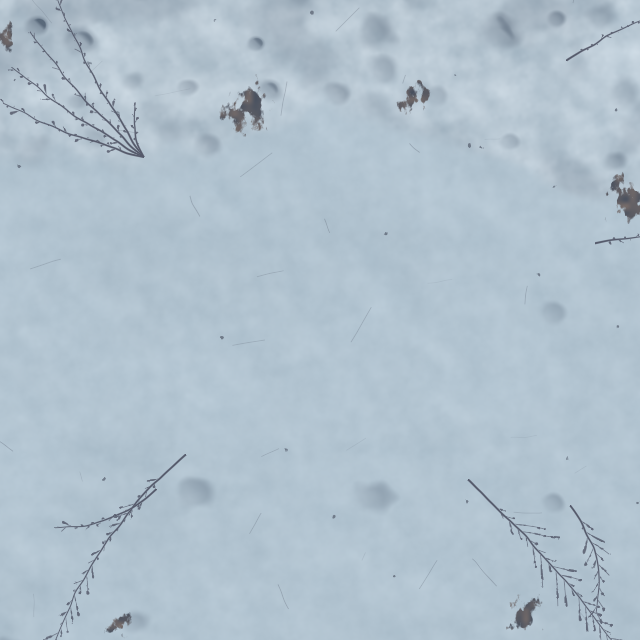
A Shadertoy shader for this texture:

```glsl
// Snow seen from above: a smooth field below a trampled band with hollows,
// dry branching weeds, dark debris and thin stray grass. The snow is shaded
// from value noise, the hollows and grass sit on jittered grids.

float hash(vec2 p) {
    vec3 q = fract(p.xyx * 0.1031);
    q += dot(q, q.yzx + 33.33);
    return fract((q.x + q.y) * q.z);
}

float noise(vec2 p) {
    vec2 i = floor(p), f = fract(p);
    f = f * f * (3.0 - 2.0 * f);
    return mix(mix(hash(i), hash(i + vec2(1, 0)), f.x),
               mix(hash(i + vec2(0, 1)), hash(i + vec2(1, 1)), f.x), f.y);
}

float fbm(vec2 p) {
    float sum = 0.0, amp = 0.53;
    for (int i = 0; i < 4; i++) {
        sum += amp * noise(p);
        p = mat2(1.6, 1.2, -1.2, 1.6) * p + 7.3;
        amp *= 0.5;
    }
    return sum;
}

// Coverage of a shape of half width w at distance d
float cover(float d, float w) {
    float px = 0.75 / iResolution.y;
    return 1.0 - smoothstep(w - px, w + px, d);
}

// Distance to a segment, and position along it
vec2 segment(vec2 p, vec2 a, vec2 b) {
    float t = clamp(dot(p - a, b - a) / dot(b - a, b - a), 0.0, 1.0);
    return vec2(length(p - mix(a, b, t)), t);
}

// Amount of trampling: the upper band with an uneven lower edge
float trampling(vec2 p) {
    float edge = 0.745 + 0.08 * exp(-60.0 * pow(abs(p.x - 0.53), 2.0))
               - 0.08 * smoothstep(0.75, 0.95, p.x) + 0.05 * (noise(p * 22.0) - 0.5);
    return smoothstep(-0.01, 0.03, p.y - edge);
}

// Shade of the hollows, dark on the side away from the light
float hollows(vec2 p) {
    float shade = 0.0;
    vec2 home = floor(p * 11.0);
    float ragged = 0.5 * (noise(p * 45.0) - 0.5);
    for (int k = 0; k < 9; k++) {
        vec2 cell = home + vec2(k % 3 - 1, k / 3 - 1);
        vec2 centre = (cell + 0.2 + 0.6 * vec2(hash(cell + 31.0), hash(cell + 57.0))) / 11.0;
        float corner = (1.0 - smoothstep(0.1, 0.4, centre.x)) * (1.0 - smoothstep(0.2, 0.34, centre.y));
        float chance = 0.04 + 0.62 * trampling(centre) + 0.3 * corner;
        if (hash(cell + 11.0) > chance) continue;
        float radius = mix(0.014, 0.036, hash(cell + 83.0)), depth = hash(cell + 5.0);
        vec2 q = (p - centre) / radius * vec2(1.0, 1.2);
        float bowl = 1.0 - smoothstep(0.45, 1.15, length(q) + ragged);
        float side = smoothstep(-0.7, 0.9, dot(q, vec2(0.6, 0.5)));
        float core = smoothstep(0.78, 0.9, depth) * smoothstep(0.5, 0.8, bowl * side);
        shade = max(shade, bowl * (0.17 + 0.4 * side) * mix(0.45, 1.0, depth) + 0.4 * core);
    }
    return shade;
}

// Bent stem with alternating side twigs that thicken into buds
float stem(vec2 p, vec2 root, vec2 tip, float bend, float reach) {
    float len = length(tip - root), ink = 0.0;
    vec2 axis = (tip - root) / len;
    vec2 q = vec2(dot(p - root, axis), dot(p - root, vec2(-axis.y, axis.x)));
    float t = q.x / len;
    q.y -= bend * len * 4.0 * t * (1.0 - t) + 0.004 * (noise(vec2(q.x * 40.0, root.x * 90.0)) - 0.5);
    if (t > 0.0 && t < 1.0) ink = cover(abs(q.y), mix(0.0016, 0.0006, t));
    for (int j = 0; j < 6; j++) {
        float k = floor(q.x / 0.009) - float(j), start = k * 0.009;
        if (start < 0.15 * len || start > len) continue;
        float rnd = hash(vec2(k, root.x * 900.0 + tip.y * 300.0));
        float side = mod(k, 2.0) * 2.0 - 1.0;
        vec2 twig = reach * mix(0.2, 1.0, rnd * rnd) * vec2(0.85, side * mix(0.3, 0.7, rnd));
        vec2 s = segment(q, vec2(start, 0.0), vec2(start, 0.0) + twig);
        float bud = s.y * smoothstep(0.4, 0.7, noise(q * 260.0));
        ink = max(ink, 0.85 * cover(s.x, mix(0.0004, 0.0024, bud)));
    }
    return ink;
}

// Ragged heap of dark debris
float debris(vec2 p, vec2 centre, float size) {
    float d = length(p - centre) / size;
    return smoothstep(0.5, 0.66, fbm(p * vec2(75.0, 55.0)) + 0.33 - 0.5 * d);
}

// Faint stray blades and small specks on the open snow
float litter(vec2 p) {
    float ink = 0.0;
    vec2 home = floor(p * 8.0);
    for (int k = 0; k < 9; k++) {
        vec2 cell = home + vec2(k % 3 - 1, k / 3 - 1);
        float a = hash(cell + 3.0), b = hash(cell + 19.0), c = hash(cell + 41.0);
        vec2 centre = (cell + vec2(a, b)) / 8.0;
        float angle = 6.283 * c;
        vec2 blade = mix(0.006, 0.032, b) * vec2(cos(angle), sin(angle));
        vec2 q = p - centre + 0.003 * (noise(p * 50.0) - 0.5);
        ink = max(ink, step(a, 0.6) * mix(0.1, 0.4, c) * cover(segment(q, -blade, blade).x, 0.0005));
        vec2 speck = p - (cell + vec2(c, a)) / 8.0;
        ink = max(ink, step(b, 0.4) * 0.7 * cover(length(speck) + 0.004 * (noise(p * 300.0) - 0.5), 0.002));
    }
    return ink;
}

void mainImage(out vec4 fragColor, in vec2 fragCoord) {
    vec2 p = fragCoord / iResolution.xy;
    float trampled = trampling(p);

    // Snow surface with soft relief and bluish dips
    float relief = fbm(p * 18.0) - fbm(p * 18.0 + vec2(0.25, 0.3));
    float shade = hollows(p) + 0.2 * trampled * smoothstep(0.48, 0.75, fbm(p * 11.0 + 4.0));
    vec3 snow = vec3(0.695, 0.765, 0.815) + 0.035 * (fbm(p * 5.0) - 0.5) + 0.03 * (fbm(p * 60.0) - 0.5);
    snow += mix(0.06, 0.17, trampled) * relief * vec3(1.15, 1.0, 0.9);
    snow += vec3(0.03, 0.02, 0.015) * trampled;
    vec3 color = mix(snow, vec3(0.35, 0.41, 0.48), clamp(shade, 0.0, 1.0));

    // Debris in brown and slate
    float heap = max(debris(p, vec2(0.385, 0.83), 0.04), debris(p, vec2(0.975, 0.685), 0.042));
    heap = max(heap, max(debris(p, vec2(0.005, 0.94), 0.03), debris(p, vec2(0.82, 0.035), 0.035)));
    heap = max(heap, max(debris(p, vec2(0.65, 0.845), 0.034), debris(p, vec2(0.19, 0.02), 0.025)));
    color = mix(color, mix(vec3(0.2, 0.23, 0.29), vec3(0.42, 0.36, 0.34), noise(p * 90.0)), 0.85 * heap);

    // Weeds: a fan at upper left, drooping sprays near the lower corners
    float weeds = stem(p, vec2(0.225, 0.755), vec2(0.21, 0.84), 0.08, 0.012);
    for (int i = 0; i < 4; i++) {
        float angle = 2.07 + 0.235 * float(i);
        vec2 tip = vec2(0.225, 0.755) + (0.28 - 0.015 * float(i)) * vec2(cos(angle), sin(angle));
        weeds = max(weeds, stem(p, vec2(0.225, 0.755), tip, 0.03, 0.013));
    }
    weeds = max(weeds, stem(p, vec2(0.29, 0.29), vec2(0.085, 0.0), -0.06, 0.03));
    weeds = max(weeds, stem(p, vec2(0.245, 0.235), vec2(0.085, 0.175), 0.1, 0.018));
    weeds = max(weeds, stem(p, vec2(0.73, 0.25), vec2(0.97, -0.02), 0.03, 0.055));
    weeds = max(weeds, stem(p, vec2(0.89, 0.21), vec2(0.93, 0.04), 0.12, 0.03));
    weeds = max(weeds, stem(p, vec2(0.885, 0.905), vec2(1.01, 0.97), 0.03, 0.008));
    weeds = max(weeds, stem(p, vec2(0.93, 0.62), vec2(1.02, 0.63), 0.02, 0.012));
    color = mix(color, vec3(0.27, 0.28, 0.35), 0.85 * weeds);

    color = mix(color, vec3(0.33, 0.36, 0.42), litter(p));
    fragColor = vec4(color, 1.0);
}
```
